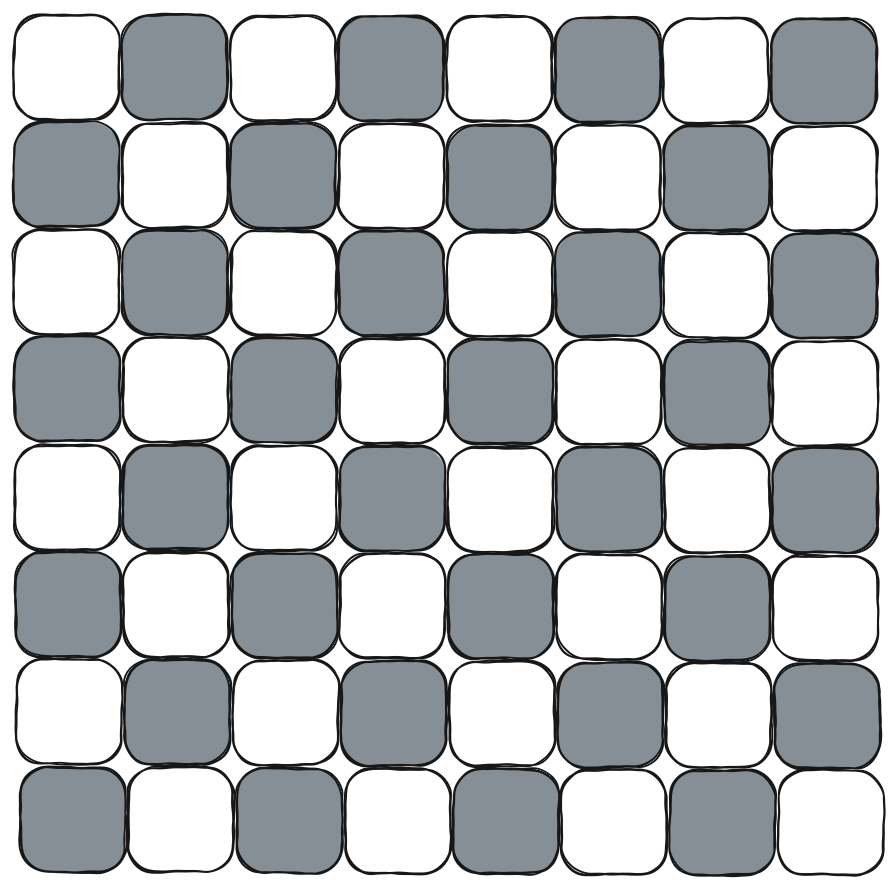
Write a Shadertoy shader that draws this pattern.

```glsl
// Hand-inked checkerboard of 8 x 8 rounded tiles, alternately slate and white.
// Each tile is a rounded-box distance field, outlined by two pen strokes that
// stray from each other through layered sines seeded per tile.

float hash(vec2 cell) {
    return fract(sin(dot(cell, vec2(127.1, 311.7))) * 4375.85);
}

float roundedBox(vec2 p, vec2 halfSize, float radius) {
    vec2 q = abs(p) - halfSize + radius;
    return length(max(q, 0.0)) + min(max(q.x, q.y), 0.0) - radius;
}

// Slow bends of the hand plus a finer tremor
vec2 handWobble(vec2 p, float seed) {
    vec2 phase = 6.283 * vec2(seed, fract(seed * 7.3));
    return 0.006 * sin(p.yx * 5.0 + phase)
         + 0.003 * sin(p.yx * 13.0 + phase.yx * 3.0)
         + 0.0015 * sin(p.yx * 31.0 + phase * 5.0);
}

// Rows lean left going up, the lowest row sits further right, columns sag
vec2 tileCenter(vec2 cell) {
    vec2 drift = vec2(0.045 * exp(-1.2 * cell.y) + 0.015 * (1.0 - cell.y / 7.0),
                      -0.005 * cell.x);
    vec2 jitter = vec2(hash(cell + 3.0), hash(cell + 17.0)) - 0.5;
    return cell + drift + 0.008 * jitter;
}

float coverage(float distance, float pixel) {
    return clamp(0.5 - distance / pixel, 0.0, 1.0);
}

void mainImage(out vec4 fragColor, in vec2 fragCoord) {
    // Grid space: one unit per tile, tile centres near whole numbers
    vec2 grid = (fragCoord / iResolution.y - vec2(0.0748, 0.0774)) / vec2(0.1219, 0.1210);
    float pixel = 1.0 / (0.1215 * iResolution.y);
    vec2 nearest = floor(grid + 0.5);
    float fill = 0.0;
    float ink = 0.0;

    // Neighbours are included because strokes cross the cell borders
    for (int y = -1; y <= 1; y++) {
        for (int x = -1; x <= 1; x++) {
            vec2 cell = nearest + vec2(x, y);
            if (any(lessThan(cell, vec2(0.0))) || any(greaterThan(cell, vec2(7.0)))) continue;
            vec2 p = grid - tileCenter(cell);

            // Slate on every other tile
            if (mod(cell.x + cell.y, 2.0) < 0.5) {
                fill = max(fill, coverage(roundedBox(p, vec2(0.485), 0.26), pixel));
            }

            // Two passes of the pen, the second a little tighter in the corners
            for (int pass = 0; pass < 2; pass++) {
                float k = float(pass);
                float seed = hash(cell + 41.0 * k);
                vec2 slip = 0.010 * (vec2(seed, hash(cell.yx + 9.0 + k)) - 0.5);
                float edge = roundedBox(p + slip + handWobble(p, seed),
                                        vec2(0.488 - 0.003 * k), 0.27 - 0.03 * k);
                float halfWidth = 0.0105 + 0.002 * sin(p.x * 6.0 + p.y * 4.0 + seed * 20.0);
                ink = max(ink, coverage(abs(edge) - halfWidth, pixel));
            }
        }
    }

    vec3 color = mix(vec3(1.0), vec3(0.53, 0.56, 0.59), fill);
    color = mix(color, vec3(0.09), ink);
    fragColor = vec4(color, 1.0);
}
```
